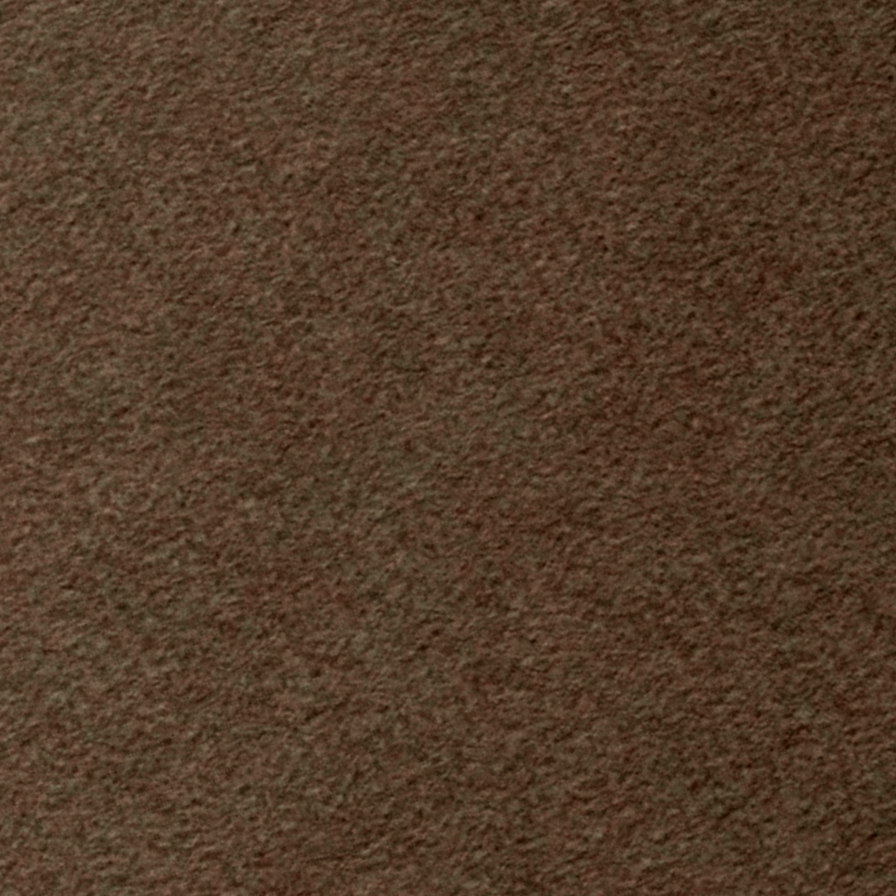
Give the GLSL for this texture, as a WebGL 1 fragment shader.

```glsl
precision highp float;
// Brown short-pile carpet: fine, slightly slanted tufts lit from the upper left.
// Layers of value noise give grain, relief and red/olive yarn tints, over a
// soft fall-off of light towards the right.

uniform vec2 u_resolution;

float hash(vec2 p) {
  return fract(sin(dot(p, vec2(127.1, 311.7))) * 43758.5453);
}

// Smooth value noise in 0..1
float noise(vec2 p) {
  vec2 cell = floor(p);
  vec2 f = fract(p);
  f = f * f * (3.0 - 2.0 * f);
  float low = mix(hash(cell), hash(cell + vec2(1.0, 0.0)), f.x);
  float high = mix(hash(cell + vec2(0.0, 1.0)), hash(cell + vec2(1.0, 1.0)), f.x);
  return mix(low, high, f.y);
}

vec2 rotate(vec2 p, float angle) {
  float c = cos(angle);
  float s = sin(angle);
  return vec2(c * p.x + s * p.y, c * p.y - s * p.x);
}

// Height of the pile: tufts stretched along the slant, with smaller lumps
float pileHeight(vec2 p) {
  return 0.65 * noise(p * vec2(85.0, 125.0))
       + 0.35 * noise(p * vec2(150.0, 210.0) + 37.0);
}

void main() {
  vec2 uv = gl_FragCoord.xy / u_resolution;
  vec2 warp = vec2(noise(uv * 35.0), noise(uv * 35.0 + 19.0)) - 0.5;
  vec2 pile = rotate(uv + 0.006 * warp, 0.38);

  // Relief: tufts are bright on the side that faces the light
  vec2 toLight = rotate(vec2(-0.0022, 0.0045), 0.38);
  float relief = pileHeight(pile) - pileHeight(pile + toLight);

  // Fibre grain in two sizes, and broad wear of the pile
  float fibre = noise(pile * vec2(170.0, 260.0) + 71.0) - 0.5;
  float speckle = noise(rotate(uv, -0.5) * 360.0 + 13.0) - 0.5;
  float wear = noise(uv * 24.0 + 5.0) + 0.6 * noise(pile * vec2(45.0, 65.0) + 9.0) - 0.8;

  // Light is strongest at the upper left and fades to the right
  float light = 0.03 - 0.062 * uv.x + 0.012 * (uv.y - 0.5) * (1.0 - uv.x);

  float tone = 0.15 * relief + 0.15 * fibre + 0.09 * speckle + 0.04 * wear + light;
  tone += 0.5 * tone * abs(tone);

  // Yarn tint swings between reddish brown and olive
  float tint = 0.6 * (noise(uv * 50.0 + 83.0) - 0.5)
             + 0.8 * (noise(pile * vec2(130.0, 170.0) + 29.0) - 0.5)
             + 0.4 * (noise(uv * 9.0 + 41.0) - 0.5);

  vec3 brown = vec3(0.326, 0.237, 0.163);
  vec3 color = brown + tone * vec3(1.0, 1.02, 0.98)
             + tint * vec3(0.032, -0.024, -0.012);
  gl_FragColor = vec4(clamp(color, 0.0, 1.0), 1.0);
}
```
